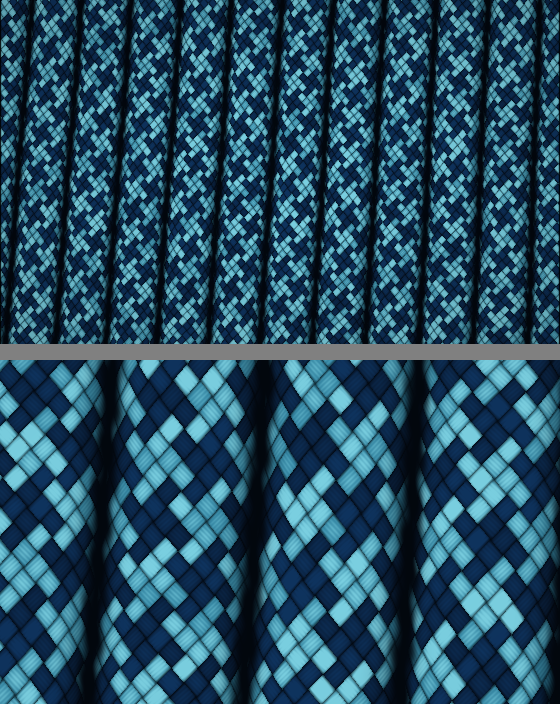
Top, the full canvas; bottom, a detail of the centre.
A WebGL 2 fragment shader for this texture:

```glsl
#version 300 es
precision highp float;
// Rows of slightly leaning braided cord with dark diamonds on a teal checked weave.
uniform vec2 u_resolution;
out vec4 outColor;

const vec3 GAP = vec3(0.008, 0.025, 0.050);
const vec3 NAVY_SHADE = vec3(0.015, 0.045, 0.100);
const vec3 NAVY_LIT = vec3(0.050, 0.180, 0.330);
const vec3 TEAL_SHADE = vec3(0.050, 0.250, 0.360);
const vec3 TEAL_MID = vec3(0.200, 0.490, 0.590);
const vec3 TEAL_LIT = vec3(0.430, 0.730, 0.790);

const float BRAID_HEIGHT = 0.120;  // one diamond repeat along the cord
const float BRAID_ANGLE = 1.37;    // one diamond repeat around the cord
const float STRANDS = 4.0;         // strands per repeat, half of them teal

float hash(vec2 p) {
  vec3 q = fract(vec3(p.xyx) * 0.1031);
  q += dot(q, q.yzx + 33.33);
  return fract((q.x + q.y) * q.z);
}

float layeredSines(vec2 p) {
  return 0.5 * sin(p.x + 1.7 * sin(p.y)) + 0.3 * sin(2.3 * p.y + p.x)
       + 0.2 * sin(4.1 * p.x - 3.2 * p.y);
}

float roundBox(vec2 p, vec2 halfSize, float radius) {
  vec2 d = abs(p) - halfSize + radius;
  return length(max(d, 0.0)) + min(max(d.x, d.y), 0.0) - radius;
}

// Cord number plus position across it; spacing grows gently to the right.
float cordCoordinate(vec2 p) {
  float t = 1.0 - p.y;
  float growth = 0.00042 + 0.00032 * t;
  float pitch = 0.1434 + 0.0011 * t;
  float start = 0.0953 - 0.0784 * t + 0.0012 * sin(p.y * 9.0 + p.x * 4.0);
  float root = sqrt(max(pitch * pitch + 4.0 * growth * (p.x - start), 0.0));
  return (root - pitch) / (2.0 * growth);
}

// Diagonal strand coordinates on the unrolled surface of one cord.
vec2 braidCoordinate(float angle, float y, float cord) {
  float turn = hash(vec2(cord, 3.0));
  float slide = hash(vec2(cord, 8.0));
  float x = angle / BRAID_ANGLE + turn + 0.35 * (slide - 0.5) * y;
  float h = y / BRAID_HEIGHT + slide + 0.05 * sin(y * 11.0 + cord * 2.0);
  return STRANDS * vec2(x + h, h - x);
}

// Teal or navy yarn, from dark (0) to bright (1).
vec3 yarnColor(bool teal, float light) {
  vec3 navy = mix(NAVY_SHADE, NAVY_LIT, light);
  vec3 bright = mix(TEAL_SHADE, TEAL_MID, smoothstep(0.0, 0.55, light));
  bright = mix(bright, TEAL_LIT, smoothstep(0.45, 1.0, light));
  return teal ? bright : navy;
}

// Plain weave: the two strand families take turns on top.
vec3 weave(vec2 braid, float cord, float soft, float shade) {
  vec2 cell = floor(braid);
  vec2 local = braid - cell - 0.5;
  bool firstOnTop = mod(cell.x + cell.y, 2.0) < 0.5;
  float strand = firstOnTop ? cell.x : cell.y;
  vec2 along = firstOnTop ? local : local.yx;
  bool teal = mod(strand, STRANDS) < 0.5 * STRANDS;

  float variation = hash(cell + cord * 17.0);
  float bulge = cos(along.x * 2.3) * cos(along.y * 1.7);
  float fibres = sin(along.x * 34.0 + along.y * 3.0 + variation * 6.0);
  fibres *= 0.06 * (1.0 - smoothstep(0.08, 0.25, soft));
  float light = shade * (0.35 + 0.65 * bulge) * (0.72 + 0.5 * variation) + fibres;

  vec3 color = yarnColor(teal, clamp(light, 0.0, 1.0));
  float edge = roundBox(along, vec2(0.47, 0.53), 0.16);
  float body = 1.0 - smoothstep(-0.09 - soft, 0.05 + soft, edge);
  return mix(color * 0.30, color, body);
}

void main() {
  vec2 p = gl_FragCoord.xy / u_resolution.y;
  float width = u_resolution.x / u_resolution.y;
  float pixel = 1.0 / u_resolution.y;

  // Locate the cord and unroll its round surface
  float coordinate = cordCoordinate(p);
  float cord = floor(coordinate);
  float side = 2.0 * (coordinate - cord) - 1.0;
  float angle = asin(side * 0.97);
  vec2 braid = braidCoordinate(angle, p.y, cord);

  // Rounded shading with soft uneven light
  float facing = cos(angle + 0.12);
  float shade = mix(0.25, 1.0, smoothstep(0.15, 0.95, facing));
  shade *= 0.95 + 0.10 * layeredSines(p * 9.0 + cord);
  float soft = min(pixel * STRANDS / BRAID_HEIGHT / max(facing, 0.3), 0.3);
  vec3 color = weave(braid, cord, soft, shade);
  color *= mix(0.55, 1.06, smoothstep(0.2, 0.9, facing));

  // Dark gap between cords, with a ragged woven outline
  float ragged = 0.025 * sin(braid.x * 3.14159) + 0.015 * sin(p.y * 170.0 + cord);
  float gap = smoothstep(0.80, 0.98, abs(side + 0.02) + ragged);
  color = mix(color, GAP, gap);

  // Gentle falloff and thin dark side margins
  vec2 centered = p / vec2(width, 1.0) - 0.5;
  color *= 1.05 - 0.45 * dot(centered, centered);
  float margin = min(p.x, width - p.x);
  color *= smoothstep(0.003 - pixel, 0.003 + pixel, margin);
  outColor = vec4(color, 1.0);
}
```
